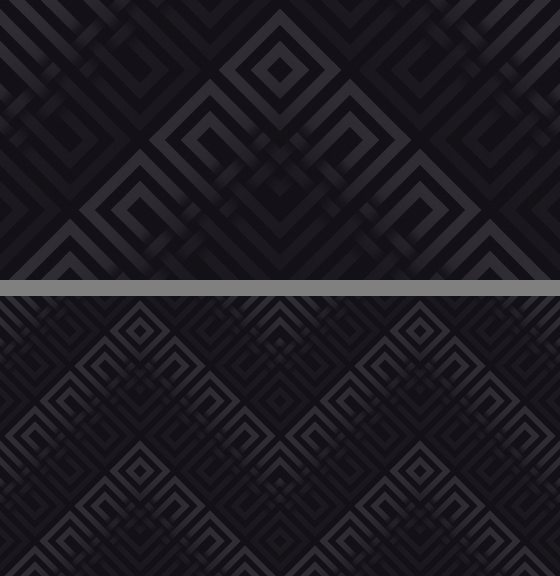
Top, the tile; bottom, the same tile 2 across and 2 down.
Write a Shadertoy shader that draws this pattern.

```glsl
const vec3 GROUND = vec3(0.073, 0.067, 0.089);
const vec3 RIBBON = vec3(0.186, 0.178, 0.203);
const float INNER = 0.151;       // centre line of the inner ring
const float OUTER = 0.380;       // centre line of the outer ring
const float HALF_WIDTH = 0.0573; // half a ribbon
const float SHADOW_REACH = 0.17;

float hash(vec2 p) {
    return fract(sin(dot(p, vec2(127.1, 311.7))) * 43758.5453);
}

float inside(float dist, float blur) {
    return 1.0 - smoothstep(-blur, blur, dist);
}

float strip(float x, float centre, float blur) {
    return inside(abs(x - centre) - HALF_WIDTH, blur);
}

// Ribbons that run on through the open side of a cell
float runRibbons(vec2 q, float blur) {
    float inner = strip(abs(q.y), INNER, blur) * inside(-q.x - INNER - HALF_WIDTH, blur);
    float outer = strip(abs(q.y), OUTER, blur) * inside(-q.x - OUTER - HALF_WIDTH, blur);
    return max(inner, outer);
}

// Ribbons that close the rings across the run
float crossRibbons(vec2 q, float blur) {
    float inner = strip(q.x, -INNER, blur) * inside(abs(q.y) - INNER - HALF_WIDTH, blur);
    float outer = strip(abs(q.x), OUTER, blur) * inside(abs(q.y) - OUTER - HALF_WIDTH, blur);
    return max(inner, outer);
}

// Distance to every second run ribbon
float alternateRun(float y) {
    return min(abs(y - INNER), abs(y + OUTER));
}

float shadow(float dist) {
    return mix(0.12, 1.0, smoothstep(0.0, SHADOW_REACH, dist - HALF_WIDTH));
}

void mainImage(out vec4 fragColor, in vec2 fragCoord) {
    vec2 uv = fragCoord / iResolution.xy;
    float blur = 2.0 / iResolution.y;

    // Mirrored diagonal lattice, four cells across and two down
    vec2 p = vec2(4.0 * uv.x, 2.0 - 2.0 * uv.y);
    p.x = 2.0 - abs(p.x - 2.0);
    vec2 diagonal = vec2(p.x + p.y, p.x - p.y);
    vec2 q = fract(diagonal) - 0.5;

    // Neighbouring cells open towards each other
    float side = 1.0 - 2.0 * mod(floor(diagonal.x), 2.0);
    q.x *= side;

    // Alternate over and under where ribbons weave
    float overDist = alternateRun(q.y * side);
    bool runOver = overDist < alternateRun(-q.y * side);
    float coveringCross = runOver ? 1.0 - OUTER : OUTER;
    float runShade = shadow(abs(q.x - coveringCross));
    float crossShade = q.x > 0.0 ? shadow(overDist) : 1.0;

    // Light falls off from each chevron ridge
    float fall = fract(0.5 * diagonal.x);
    float light = mix(1.0, 0.3, smoothstep(0.12, 0.68, fall));
    light *= 1.0 - 0.25 * smoothstep(0.75, 1.0, fall);
    vec3 runColor = mix(GROUND, RIBBON, light * runShade);
    vec3 crossColor = mix(GROUND, RIBBON, light * crossShade);

    float run = runRibbons(q, blur);
    float across = crossRibbons(q, blur);
    vec3 color = runOver
        ? mix(mix(GROUND, crossColor, across), runColor, run)
        : mix(mix(GROUND, runColor, run), crossColor, across);

    // Fine grain
    color += 0.008 * (hash(floor(uv * vec2(512.0, 256.0))) - 0.5);
    fragColor = vec4(color, 1.0);
}
```
